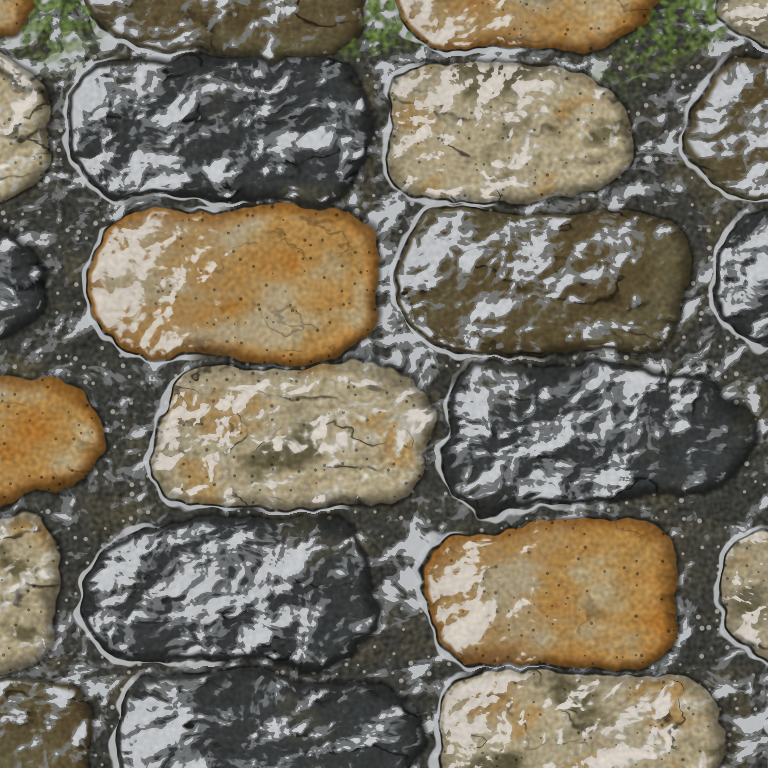
This texture is drawn by a three.js fragment shader. Its source:

```glsl
// Wet cobblestones: jittered rows of rounded stones in dark gritty mortar.
// The slope of a gradient-noise relief gives crisp sky glints; water rims,
// cracks, grit and a little moss are layered over it.
varying vec2 vUv;
const vec2 PITCH = vec2(0.41, 0.20);        // spacing of stones
const vec2 HALF_SIZE = vec2(0.183, 0.091);  // half extent of a stone
const float CORNER = 0.078;
const float ROW_ORIGIN = -0.07;
const vec2 RELIEF_SCALE = vec2(14.0, 18.0);
const float SLOPE_GAIN = 5.5;
const float GLINT_LEVEL = 0.55;
const vec3 SLATE = vec3(0.23, 0.24, 0.24);
const vec3 BROWN = vec3(0.36, 0.31, 0.21);
const vec3 TAN = vec3(0.68, 0.63, 0.51);
const vec3 CHALK = vec3(0.76, 0.75, 0.71);
const vec3 OCHRE = vec3(0.66, 0.51, 0.29);
const vec3 ORANGE = vec3(0.64, 0.41, 0.16);
const vec3 OLIVE = vec3(0.39, 0.36, 0.26);
const vec3 MORTAR = vec3(0.24, 0.24, 0.225);
const vec3 SHEEN = vec3(0.47, 0.48, 0.485);
const vec3 SKY = vec3(0.76, 0.77, 0.78);
const vec3 WARM_SKY = vec3(0.82, 0.79, 0.75);
const vec3 MOSS = vec3(0.29, 0.36, 0.17);

struct Stone { float dist; vec2 local; vec2 id; };

vec2 hash2(vec2 p) {
  vec3 q = fract(vec3(p.xyx) * vec3(0.1031, 0.1030, 0.0973));
  q += dot(q, q.yzx + 33.33);
  return fract((q.xx + q.yz) * q.zy);
}
float corner(vec2 cell, vec2 f, vec2 o) {
  return dot(hash2(cell + o) * 2.0 - 1.0, f - o);
}
float noise(vec2 p) {
  vec2 i = floor(p), f = p - i;
  vec2 u = f * f * f * (f * (f * 6.0 - 15.0) + 10.0);
  float low = mix(corner(i, f, vec2(0)), corner(i, f, vec2(1, 0)), u.x);
  float high = mix(corner(i, f, vec2(0, 1)), corner(i, f, vec2(1)), u.x);
  return mix(low, high, u.y);
}
vec2 noise2(vec2 p) { return vec2(noise(p), noise(p + 47.0)); }
float fbm(vec2 p) {
  float sum = 0.0, amp = 1.0;
  for (int i = 0; i < 5; i++) {
    sum += amp * noise(p);
    p = mat2(1.6, 1.2, -1.2, 1.6) * p + 7.3;
    amp *= 0.5;
  }
  return sum;
}
// Nearest stone: signed distance, position within it (-1..1) and its cell
Stone nearestStone(vec2 p) {
  Stone best = Stone(1.0, vec2(0), vec2(0));
  p.y -= ROW_ORIGIN;
  for (int k = 0; k < 9; k++) {
    float row = floor(p.y / PITCH.y) + floor(float(k) / 3.0 + 0.1) - 1.0;
    float shift = 0.35 * hash2(vec2(row + 20.0, 5.0)).x + 0.1;
    float col = floor(p.x / PITCH.x - shift) + mod(float(k), 3.0) - 1.0;
    vec2 id = vec2(col, row), rnd = hash2(id + 31.0) - 0.5;
    vec2 q = p - (id + 0.5 + vec2(shift, 0) + rnd * vec2(0.07, 0.05)) * PITCH;
    vec2 size = HALF_SIZE + rnd.yx * vec2(0.030, 0.012);
    size.y *= 1.0 + rnd.x * 0.4 * q.x / size.x;
    vec2 e = abs(q) - size + CORNER;
    float d = length(max(e, 0.0)) + min(max(e.x, e.y), 0.0) - CORNER;
    if (d < best.dist) best = Stone(d, q / size, id);
  }
  return best;
}
// Round grains in a share of the cells
float grains(vec2 p, float share) {
  vec2 cell = floor(p), place = hash2(cell + 80.0), rnd = hash2(cell + 190.0);
  float d = length(p - cell - 0.5 - (place - 0.5) * 0.45) - 0.16 * rnd.x;
  return smoothstep(0.2, 0.04, d) * step(rnd.y, share);
}
void main() {
  vec2 p = vUv;
  float broad = noise(p * 7.0 + 3.0), fine = noise(p * 150.0);
  vec2 warp = noise2(p * 8.0) * 0.03 + noise2(p * 21.0) * 0.012 + noise2(p * 52.0) * 0.006;
  Stone s = nearestStone(p + warp);
  vec2 q = s.local;
  // Relief slope towards the sky
  vec2 r = (p + warp) * RELIEF_SCALE;
  float relief = fbm(r);
  float slope = (relief - fbm(r + vec2(-0.006, 0.0045) * RELIEF_SCALE)) * SLOPE_GAIN;
  // Stone kind, spread evenly over the cells
  float kind = fract(s.id.x * 0.618 + s.id.y * 0.27);
  float isBrown = step(0.30, kind), isTan = step(0.45, kind), isOchre = step(0.72, kind);
  float stain = fbm(p * vec2(9.0, 13.0) + s.id * 5.7);
  vec3 base = mix(SLATE, OLIVE, smoothstep(0.1, 0.7, stain) * 0.5);
  base = mix(base, mix(BROWN, OLIVE, smoothstep(-0.2, 0.4, stain)), isBrown);
  vec3 pale = mix(TAN, OLIVE, smoothstep(0.12, 0.5, stain));
  pale = mix(pale, OCHRE, smoothstep(0.1, 0.35, -stain) * 0.7);
  base = mix(base, mix(pale, CHALK, smoothstep(0.1, 0.7, slope + broad) * 0.75), isTan);
  vec3 honey = mix(OCHRE, TAN, smoothstep(-0.15, 0.3, stain) * 0.85);
  float rust = max(smoothstep(-0.03, -0.004, s.dist), smoothstep(0.2, 0.55, -stain));
  base = mix(base, mix(honey, ORANGE, rust * 0.7), isOchre);
  // Relief, cracks, pits and a darker rounded edge
  float rough = mix(1.0, 0.42, isOchre);
  vec3 stone = base * (1.0 + 0.1 * slope * rough + 0.25 * fine);
  float seam = abs(noise(mat2(0.9, 0.4, -0.4, 0.9) * r * vec2(0.6, 1.1) + stain));
  stone *= 1.0 - 0.55 * rough * smoothstep(0.06, 0.0, seam) * smoothstep(-0.1, 0.3, relief);
  stone *= 1.0 - 0.4 * grains(p * 120.0, 0.1) * isTan;
  stone *= 1.0 - 0.3 * smoothstep(-0.022, 0.0, s.dist) * (1.0 + 0.4 * (q.x - q.y));
  // Wet reflections gather on the left of each stone
  float tilt = mix(0.15 * q.y - 0.45 * q.x + 1.3 * broad, 0.5 * broad - 0.95 * q.x, isOchre);
  float wet = slope * rough + tilt, inner = smoothstep(-0.002, -0.009, s.dist);
  vec3 sky = mix(SKY, WARM_SKY, isTan) * (0.97 + 0.05 * clamp(slope, -1.5, 1.5) + 0.1 * fine);
  stone = mix(stone, SHEEN, smoothstep(-0.25, 0.25, wet) * inner * (0.85 - 0.65 * isTan));
  stone = mix(stone, sky, smoothstep(-0.1, 0.14, wet - GLINT_LEVEL) * inner * 0.95);
  // Mortar with pale grains and puddled water
  vec3 ground = mix(MORTAR, OLIVE, smoothstep(-0.1, 0.6, stain) * 0.6);
  ground *= 1.0 + 0.1 * slope + 0.55 * fine;
  ground = mix(ground, CHALK, grains(p * 85.0, 0.2) * 0.7);
  float puddle = slope + 1.6 * broad + 1.2 * noise(p * 42.0);
  ground = mix(ground, SHEEN, smoothstep(0.0, 0.5, puddle) * 0.8);
  ground = mix(ground, SKY, smoothstep(0.75, 1.0, puddle) * 0.9);
  // Contact shadow and broken water rim
  ground *= mix(0.5, 1.0, smoothstep(0.0, 0.008, s.dist));
  float side = dot(normalize(q + 1e-4), vec2(-0.9, -0.25)) + 0.9 * noise(p * 13.0);
  float reach = s.dist - 0.007 - 0.014 * noise(p * 26.0);
  float rim = smoothstep(0.002, 0.004, s.dist) * smoothstep(0.003, 0.0, reach);
  ground = mix(ground, SKY, rim * smoothstep(0.15, 0.45, side) * 0.85);
  vec3 color = mix(stone, ground, smoothstep(-0.0015, 0.0015, s.dist));
  // Moss tufts in the upper joints
  float tuft = noise(p * 75.0 + 9.0);
  float mossy = smoothstep(0.05, 0.3, noise(p * 5.0 + 11.0) + (p.y - 0.9) * 1.6);
  mossy *= smoothstep(-0.002, 0.006, s.dist + tuft * 0.012) * smoothstep(-0.25, 0.1, tuft);
  color = mix(color, MOSS * (1.0 + 0.9 * tuft + 0.8 * fine), mossy * 0.8);
  gl_FragColor = vec4(color, 1.0);
}
```
